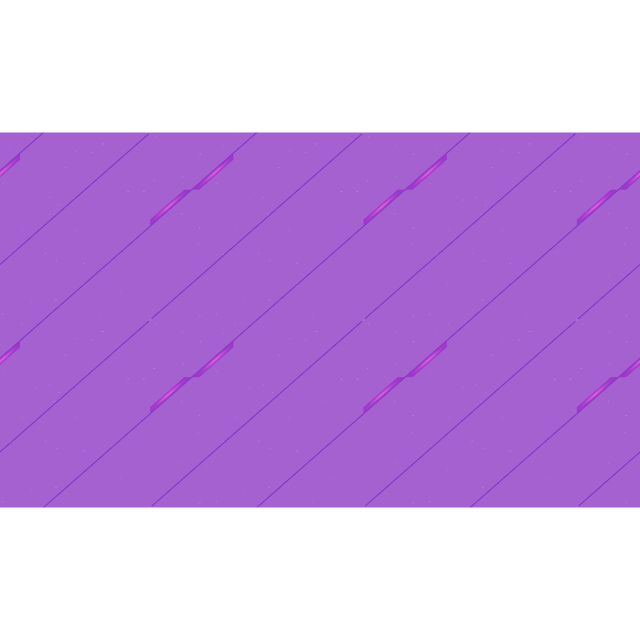
Give the GLSL for this pattern, as a Shadertoy shader.

```glsl
#define COLUMNS 3.0
#define ROWS 2.0
#define BAND_BOTTOM 0.207
#define BAND_TOP 0.793
#define SHIFT 0.704
#define LINE_WIDTH 0.0016
#define ACCENT_WIDTH 0.035
#define ACCENT_CENTRE vec2(0.195, 0.305)
#define SPECK_GRID 24.0
#define SPECK_DENSITY 0.12
#define SPECK_RADIUS 0.0008

const vec3 PAPER = vec3(1.0);
const vec3 BASE = vec3(0.65, 0.38, 0.82);
const vec3 GROOVE = vec3(0.47, 0.17, 0.76);
const vec3 ACCENT = vec3(0.60, 0.21, 0.79);
const vec3 GLOW = vec3(0.89, 0.36, 0.86);
const vec3 SPECK = vec3(0.83, 0.66, 0.94);

// Cells per canvas unit, and slope of the diagonal coordinate x + y
const vec2 SCALE = vec2(COLUMNS, ROWS / (BAND_TOP - BAND_BOTTOM));

vec3 hash3(vec2 p) {
    vec3 q = fract(p.xyx * vec3(0.1031, 0.1030, 0.0973));
    q += dot(q, q.yxz + 33.33);
    return fract((q.xxy + q.yzz) * q.zyx);
}

float coverage(float dist, float pixel) {
    return clamp(0.5 - dist / pixel, 0.0, 1.0);
}

// Half of the accent: a slanted bar, cut upright at its end and level at its middle
float accentHalf(vec2 q) {
    float across = q.x + q.y;
    float ends = max(-q.y / SCALE.y, (-ACCENT_CENTRE.x - q.x) / SCALE.x);
    float sides = max(across, -ACCENT_WIDTH - across) / length(SCALE);
    return max(ends, sides);
}

// Soft streak along the middle of that half
float accentGlow(vec2 q) {
    float along = (q.x - q.y + 0.2) / 0.10;
    float across = (q.x + q.y + 0.5 * ACCENT_WIDTH) / 0.010;
    return exp(-along * along - across * across);
}

float specks(vec2 cell, float pixel) {
    vec2 grid = cell * SPECK_GRID;
    vec3 rnd = hash3(floor(grid) + 7.0);
    vec2 offset = fract(grid) - mix(vec2(0.2), vec2(0.8), rnd.xy);
    float dist = length(offset / (SPECK_GRID * SCALE)) - SPECK_RADIUS;
    float chance = hash3(floor(grid) + 61.0).x;
    return coverage(dist, pixel) * step(chance, SPECK_DENSITY) * mix(0.1, 0.6, rnd.z * rnd.z);
}

void mainImage(out vec4 fragColor, in vec2 fragCoord) {
    vec2 uv = fragCoord / iResolution.xy;
    float pixel = 1.0 / min(iResolution.x, iResolution.y);

    // Cell coordinates, y pointing down from the top of the band
    vec2 cell = fract(vec2(uv.x, BAND_TOP - uv.y) * SCALE - vec2(SHIFT, 0.0));
    vec3 color = mix(BASE, SPECK, specks(cell, pixel));

    // Two diagonal grooves per cell, broken at the cell corners
    float diagonal = cell.x + cell.y;
    float toGroove = 0.5 * abs(fract(2.0 * diagonal + 0.5) - 0.5) / length(SCALE);
    float groove = coverage(toGroove - 0.5 * LINE_WIDTH, pixel);
    float toCorner = length((fract(cell + 0.5) - 0.5) / SCALE);
    groove *= 1.0 - coverage(toCorner - 0.003, pixel);
    color = mix(color, GROOVE, 0.85 * groove);
    color = mix(color, SPECK, 0.5 * coverage(toCorner - SPECK_RADIUS, pixel));

    // Accent: two halves mirrored through its centre
    vec2 q = fract(cell - ACCENT_CENTRE + 0.5) - 0.5;
    float accent = coverage(min(accentHalf(q), accentHalf(-q)), pixel);
    float glow = max(accentGlow(q), accentGlow(-q));
    color = mix(color, mix(ACCENT, GLOW, glow), accent);

    // Band between plain margins
    float band = coverage(max(uv.y - BAND_TOP, BAND_BOTTOM - uv.y), pixel);
    fragColor = vec4(mix(PAPER, color, band), 1.0);
}
```
